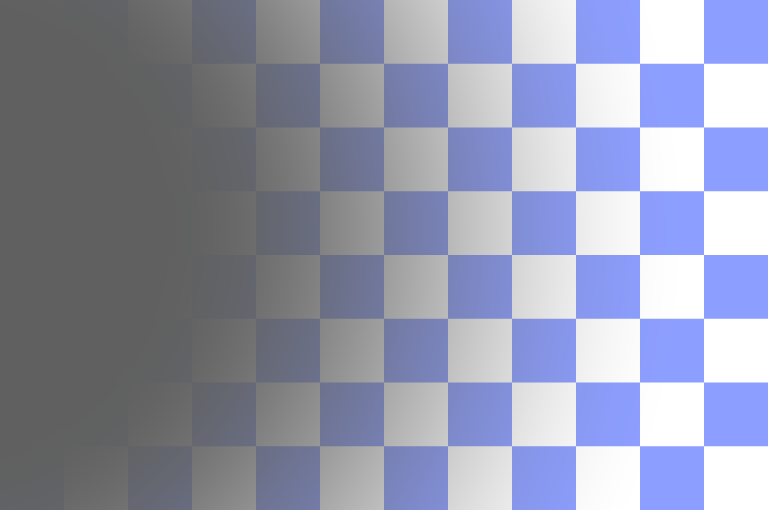
This pattern is drawn by a Shadertoy shader. Its source:

```glsl
// A checkerboard of blue and white squares, twelve across and eight down,
// sinking into grey haze on the left. The squares come from the product of two
// antialiased square waves; the haze is a smooth radial falloff.

const vec2  CELLS       = vec2(12.0, 8.0);
const vec3  BLUE        = vec3(0.55, 0.62, 1.0);
const vec3  WHITE       = vec3(1.0);
const vec3  HAZE        = vec3(0.376, 0.378, 0.376);
const vec2  HAZE_CENTER = vec2(-0.125, 0.55);  // in canvas heights
const float HAZE_INNER  = 0.445;               // fully hazed within this radius
const float HAZE_OUTER  = 1.49;                // fully clear beyond this radius

// +1 in even cells, -1 in odd cells, with a ramp one pixel wide between them
vec2 squareWave(vec2 cell, vec2 pixel) {
    vec2 fromEvenCenter = 2.0 * abs(fract(0.5 * cell + 0.25) - 0.5);
    return clamp(2.0 * (0.5 - fromEvenCenter) / pixel, -1.0, 1.0);
}

// 1 on squares whose column and row share parity, 0 on the others
float checker(vec2 cell, vec2 pixel) {
    vec2 wave = squareWave(cell, pixel);
    return 0.5 + 0.5 * wave.x * wave.y;
}

void mainImage(out vec4 fragColor, in vec2 fragCoord) {
    vec2 cell = fragCoord / iResolution.xy * CELLS;
    vec2 pixel = CELLS / iResolution.xy;
    vec3 board = mix(WHITE, BLUE, checker(cell, pixel));

    // Radial haze
    vec2 position = fragCoord / iResolution.y;
    float clarity = smoothstep(HAZE_INNER, HAZE_OUTER, distance(position, HAZE_CENTER));

    fragColor = vec4(mix(HAZE, board, clarity), 1.0);
}
```
